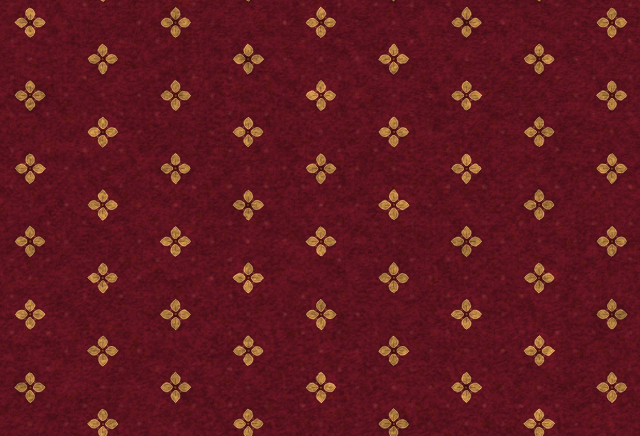
Reproduce this pattern procedurally as a Shadertoy shader.

```glsl
// Woven maroon carpet with staggered four-petal gold flowers and faint pin dots.
// Both motifs sit on half-drop lattices; petals are folded into one profile,
// and layered value noise gives the pile. One unit is one vertical flower pitch.

const float PI = 3.14159265;
const vec2 REPEATS = vec2(8.80, 5.977);      // canvas size in flower pitches
const vec2 FIRST_FLOWER = vec2(0.414, 0.667);
const vec2 FLOWER_PITCH = vec2(2.0, 1.0);
const vec2 DOT_PITCH = vec2(0.5);

const vec3 MAROON = vec3(0.36, 0.07, 0.12);
const vec3 RUST   = vec3(0.35, 0.08, 0.07);
const vec3 ROSE   = vec3(0.52, 0.20, 0.22);
const vec3 TAN    = vec3(0.76, 0.55, 0.35);
const vec3 GOLD   = vec3(0.70, 0.51, 0.24);
const vec3 BROWN  = vec3(0.47, 0.25, 0.15);

float hash(vec2 p) {
    return fract(sin(dot(p, vec2(127.1, 311.7))) * 43758.5453);
}

float valueNoise(vec2 p) {
    vec2 i = floor(p), f = fract(p);
    f = f * f * (3.0 - 2.0 * f);
    return mix(mix(hash(i), hash(i + vec2(1, 0)), f.x),
               mix(hash(i + vec2(0, 1)), hash(i + vec2(1, 1)), f.x), f.y);
}

// Offset from the nearest point of a half-drop lattice
vec2 halfDrop(vec2 p, vec2 pitch) {
    vec2 a = mod(p + 0.5 * pitch, pitch) - 0.5 * pitch;
    vec2 b = mod(p, pitch) - 0.5 * pitch;
    return dot(a, a) < dot(b, b) ? a : b;
}

// Coverage of the region where d is negative
float cover(float d, float blur) {
    return 1.0 - smoothstep(-blur, blur, d);
}

// Pile brightness, centred on zero
float pile(vec2 p) {
    vec2 slanted = vec2(p.x + 0.4 * p.y, p.y - 0.3 * p.x);
    return 0.50 * (valueNoise(slanted * vec2(22.0, 34.0)) - 0.5)
         + 0.40 * (valueNoise(p * 52.0 + 17.0) - 0.5)
         + 0.25 * (valueNoise(p * 7.0 + 5.0) - 0.5);
}

vec3 drawGround(vec2 p, float blur) {
    vec3 col = mix(MAROON, RUST, 0.6 * smoothstep(0.62, 0.9, valueNoise(p * 19.0 + 40.0)));
    vec2 q = halfDrop(p, DOT_PITCH);
    float strength = mix(0.15, 0.60, hash(round((p - q) * 4.0)));
    return mix(col, ROSE, strength * cover(length(q) - 0.026, 0.014 + blur));
}

vec3 drawFlower(vec3 col, vec2 q, float blur) {
    // Fold the four petals onto one
    q = abs(q);
    float along = max(q.x, q.y), across = min(q.x, q.y);
    float t = clamp((along - 0.030) / 0.180, 0.0, 1.0);
    float width = 0.067 * pow(max(sin(PI * t), 0.0), 0.85);
    float petal = max(0.85 * (across - width), abs(along - 0.120) - 0.090);

    // Dark edging and diagonal barbs
    col = mix(col, RUST * 0.8, 0.7 * cover(petal - 0.014, 0.012 + blur));
    float barb = length(vec2(along, across) - 0.066) - 0.013;
    col = mix(col, BROWN, 0.8 * cover(barb, blur));

    // Pale rim, thin groove, gold heart and vein
    col = mix(col, TAN, cover(petal, blur));
    col = mix(col, BROWN, 0.60 * cover(petal + 0.017, blur));
    col = mix(col, GOLD, cover(petal + 0.024, blur));
    float vein = max(across - 0.006, abs(along - 0.088) - 0.036);
    col = mix(col, BROWN, 0.65 * cover(vein, blur));

    // Hollow centre with a small knot
    float r = length(q);
    col = mix(col, RUST * 0.7, cover(r - 0.036, blur));
    return mix(col, BROWN, cover(r - 0.014, blur));
}

void mainImage(out vec4 fragColor, in vec2 fragCoord) {
    vec2 p = fragCoord / iResolution.xy * REPEATS - FIRST_FLOWER;
    float blur = 0.7 * REPEATS.y / iResolution.y;

    vec3 col = drawGround(p, blur);

    // Slightly uneven stitching and tone from flower to flower
    vec2 q = halfDrop(p, FLOWER_PITCH);
    vec2 id = round((p - q) * 2.0);
    vec2 wobble = vec2(valueNoise(p * 24.0), valueNoise(p * 24.0 + 60.0)) - 0.5;
    vec3 flower = drawFlower(col, q + 0.012 * wobble, blur);
    float tone = mix(0.95, 1.06, hash(id + 3.0));
    col = mix(col, flower * tone, cover(length(q) - 0.25, 0.01));

    col *= 1.0 + 0.60 * pile(p);
    fragColor = vec4(clamp(col, 0.0, 1.0), 1.0);
}
```
